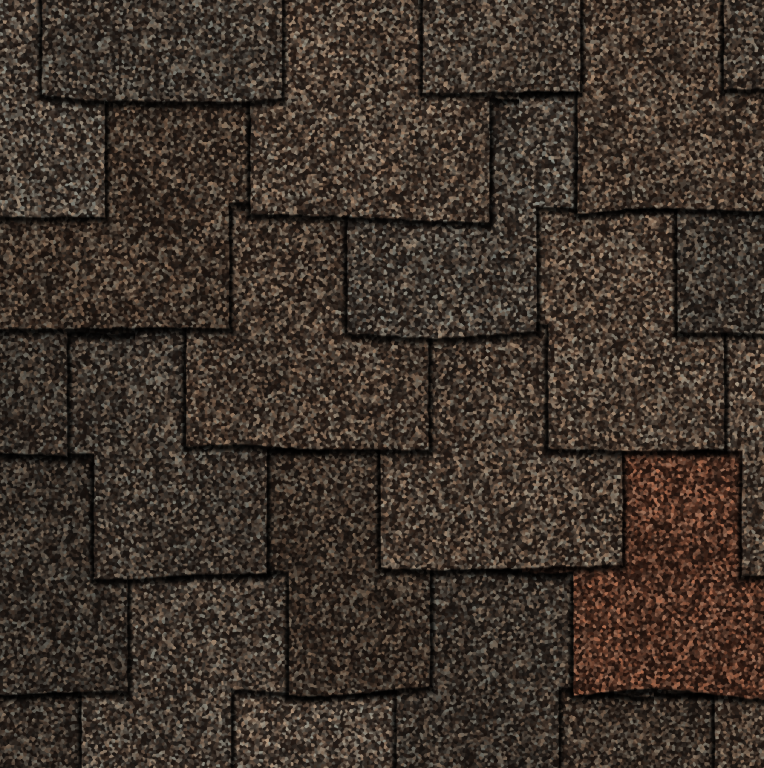
Give the GLSL for this texture, as a Shadertoy shader.

```glsl
#define ROW_PITCH 0.156
#define FIRST_EDGE 0.120
#define TAB_PITCH 0.43
#define GRAINS 265.0
#define GRAIN_CONTRAST 1.75
#define SHADOW_WIDTH 0.014
#define SHADOW_DEPTH 0.82
#define EDGE_WAVE 0.014
#define EDGE_ROUGHNESS 0.0025
#define BASE_COLOR vec3(0.268, 0.236, 0.207)
#define RUST_TINT vec3(1.22, 0.92, 0.80)
#define RUST_TAB vec2(4.0, 5.0)

vec3 hash3(vec2 p) {
    vec3 q = fract(p.xyx * vec3(0.1031, 0.1030, 0.0973));
    q += dot(q, q.yxz + 33.33);
    return fract((q.xxy + q.yzz) * q.zyx);
}

float valueNoise(vec2 p) {
    vec2 cell = floor(p), f = fract(p);
    f = f * f * (3.0 - 2.0 * f);
    float low = mix(hash3(cell).x, hash3(cell + vec2(1, 0)).x, f.x);
    float high = mix(hash3(cell + vec2(0, 1)).x, hash3(cell + vec2(1, 1)).x, f.x);
    return mix(low, high, f.y);
}

// Mineral granules: soft scattered stones, each with its own tone and hue
vec3 granules(vec2 p) {
    vec2 cell = floor(p);
    vec3 sum = vec3(0.0);
    float total = 0.0;
    for (int j = -1; j <= 1; j++) {
        for (int i = -1; i <= 1; i++) {
            vec2 id = cell + vec2(i, j);
            vec3 place = hash3(id + 17.0);
            vec3 look = hash3(id + 301.0);
            vec2 offset = id + place.xy - p;
            float weight = exp(-6.5 * dot(offset, offset));
            float tone = 0.34 + GRAIN_CONTRAST * look.x * look.x;
            vec3 hue = mix(vec3(0.94, 1.02, 1.05), vec3(1.09, 0.98, 0.89), look.y);
            // Dark stones lean brown, pale stones lean grey
            hue *= mix(vec3(1.10, 0.94, 0.90), vec3(0.97, 1.01, 1.03), look.x);
            sum += weight * tone * hue;
            total += weight;
        }
    }
    return sum / total;
}

// Horizontal stagger of the tabs, repeating every six rows
float rowShift(float row) {
    float k = mod(row, 6.0);
    return 0.49 - 0.41 * k - 0.35 * step(1.5, k);
}

vec3 sheetColor(vec2 id) {
    vec3 h = hash3(id + 71.0);
    vec3 tint = mix(vec3(0.97, 1.01, 1.03), vec3(1.03, 0.99, 0.95), h.y);
    float rust = 1.0 - step(0.5, distance(id, RUST_TAB));
    return BASE_COLOR * mix(tint, RUST_TINT, rust) * mix(0.76, 1.20, h.x);
}

// One shingle sheet: a solid band above with tabs hanging below.
// Returns its colour and its signed distance, positive inside.
vec4 shingleSheet(vec2 pos, float row) {
    float n = floor(pos.x / TAB_PITCH - rowShift(row) + 0.5);
    vec2 id = vec2(n, row);
    vec3 h = hash3(id + 23.0);
    float center = (n + rowShift(row)) * TAB_PITCH + (h.x - 0.5) * 0.05;
    float halfWidth = mix(0.09, 0.165, h.y);
    float across = pos.x - center;
    float wave = valueNoise(vec2(pos.x * 7.0 + 20.0, row * 5.0 + 60.0)) - 0.5;
    float bottom = FIRST_EDGE + ROW_PITCH * row + EDGE_WAVE * wave
                 + (h.z - 0.5) * (0.012 + 0.04 * across);
    float above = bottom - pos.y;
    float side = halfWidth - abs(across);
    float solid = above - ROW_PITCH - 0.006;
    float inside = max(min(side * 1.6, above), solid);
    return vec4(sheetColor(id), inside);
}

void mainImage(out vec4 fragColor, in vec2 fragCoord) {
    vec2 uv = fragCoord / iResolution.xy;
    vec2 pos = vec2(uv.x, 1.0 - uv.y);
    float blur = 0.0012 + 0.5 / iResolution.y;
    float row = floor((pos.y - FIRST_EDGE) / ROW_PITCH) + 1.0;
    float rough = (valueNoise(uv * 110.0) - 0.5) * EDGE_ROUGHNESS;

    // Lay the sheets from the lowest course up, each shading those beneath
    vec3 color = shingleSheet(pos, row + 2.0).rgb;
    for (int i = 1; i >= -1; i--) {
        vec4 sheet = shingleSheet(pos, row + float(i));
        float d = sheet.w + rough;
        color *= 1.0 - SHADOW_DEPTH * smoothstep(-SHADOW_WIDTH, -0.003, d);
        color = mix(color, sheet.rgb, smoothstep(-blur, blur, d));
    }

    // Weathering and stone surface
    color *= 0.93 + 0.14 * valueNoise(uv * 14.0 + 40.0);
    color *= granules(uv * GRAINS);
    fragColor = vec4(clamp(color, 0.0, 1.0), 1.0);
}
```
